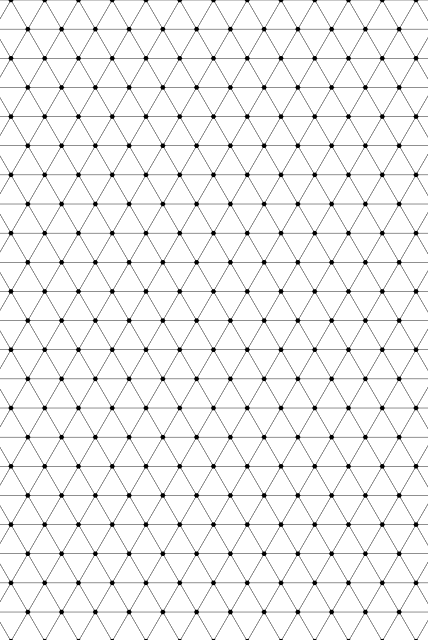
Give the GLSL for this pattern, as a Shadertoy shader.

```glsl
const float COLUMNS = 12.68;      // node spacings across the canvas
const float ROWS = 21.96;         // node rows down the canvas
const float SHIFT = 0.325;        // first node from the left edge, in spacings
const float LINE_WIDTH = 0.013;   // in spacings
const float NODE_INRADIUS = 0.066;
const vec3 PAPER = vec3(1.0);
const vec3 INK = vec3(0.0);

const float ROW_HEIGHT = 0.8660254;  // height of a unit equilateral triangle

// Normal of one of the three line directions
vec2 latticeNormal(int i) {
    float angle = radians(30.0 + 60.0 * float(i));
    return vec2(cos(angle), sin(angle));
}

// Share of a pixel covered by a line, exact even below one pixel wide
float lineCoverage(float dist, float pixel) {
    float halfWidth = 0.5 * LINE_WIDTH;
    float hi = clamp(dist + 0.5 * pixel, -halfWidth, halfWidth);
    float lo = clamp(dist - 0.5 * pixel, -halfWidth, halfWidth);
    return (hi - lo) / pixel;
}

// Offset from the nearest node of the staggered rows
vec2 nearestNode(vec2 p) {
    vec2 cell = vec2(1.0, 2.0 * ROW_HEIGHT);
    vec2 a = mod(p + 0.5 * cell, cell) - 0.5 * cell;
    vec2 b = mod(p, cell) - 0.5 * cell;
    return dot(a, a) < dot(b, b) ? a : b;
}

void mainImage(out vec4 fragColor, in vec2 fragCoord) {
    // Node spacing is one unit, with a row of nodes on the top edge
    vec2 uv = fragCoord / iResolution.xy;
    vec2 p = vec2(uv.x * COLUMNS - SHIFT, (1.0 - uv.y) * ROWS * ROW_HEIGHT);
    float pixel = ROWS * ROW_HEIGHT / iResolution.y;

    // Lines and hexagon sides share the same three normals
    vec2 q = nearestNode(p);
    float hexagon = 0.0;
    float blank = 1.0;
    for (int i = 0; i < 3; i++) {
        vec2 normal = latticeNormal(i);
        float offset = fract(dot(p, normal) / ROW_HEIGHT + 0.5) - 0.5;
        blank *= 1.0 - lineCoverage(offset * ROW_HEIGHT, pixel);
        hexagon = max(hexagon, abs(dot(q, normal)));
    }

    // Nodes over lines
    float node = clamp((NODE_INRADIUS - hexagon) / pixel + 0.5, 0.0, 1.0);
    float ink = 1.0 - blank * (1.0 - node);
    fragColor = vec4(mix(PAPER, INK, ink), 1.0);
}
```
